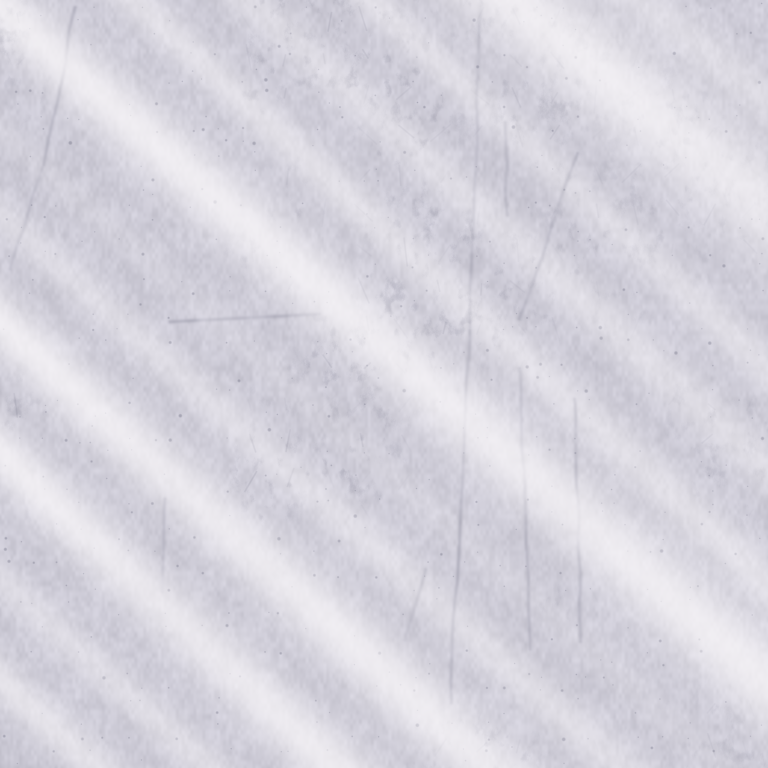
Write a WebGL 2 fragment shader that draws this texture.

```glsl
#version 300 es
precision highp float;

uniform vec2 u_resolution;
out vec4 fragColor;

#define SHADE_COLOR vec3(0.797, 0.790, 0.836)
#define LIGHT_COLOR vec3(0.937, 0.928, 0.945)
#define GRIME_COLOR vec3(0.50, 0.50, 0.57)
#define BAND_COUNT 12
#define SCRATCH_COUNT 11
#define SCRATCH_WIDTH 0.0028
#define GRAIN 0.045
#define MOTTLE 0.045
#define GRIME 0.42
#define SPECK_CELLS 62.0
#define HAIR_CELLS 20.0

// Light bands: height at the left edge, fall, half width, strength
const vec4 BANDS[BAND_COUNT] = vec4[](
    vec4(1.65, 0.78, 0.034, 0.50), vec4(1.54, 0.81, 0.066, 1.00),
    vec4(1.45, 0.93, 0.032, 0.55), vec4(1.29, 0.90, 0.036, 0.52),
    vec4(1.16, 0.92, 0.036, 0.58), vec4(0.99, 0.88, 0.058, 1.00),
    vec4(0.83, 0.88, 0.030, 0.20), vec4(0.72, 0.89, 0.036, 0.55),
    vec4(0.58, 0.91, 0.056, 0.95), vec4(0.41, 0.94, 0.054, 0.92),
    vec4(0.245, 0.90, 0.036, 0.55), vec4(0.115, 0.90, 0.040, 0.65));

// Long scratches: start and end
const vec4 SCRATCHES[SCRATCH_COUNT] = vec4[](
    vec4(0.626, 1.00, 0.612, 0.57), vec4(0.612, 0.57, 0.586, 0.085),
    vec4(0.098, 0.99, 0.057, 0.785), vec4(0.057, 0.785, 0.013, 0.65),
    vec4(0.657, 0.84, 0.661, 0.72), vec4(0.677, 0.52, 0.691, 0.155),
    vec4(0.748, 0.48, 0.757, 0.165), vec4(0.752, 0.80, 0.677, 0.585),
    vec4(0.222, 0.581, 0.417, 0.591), vec4(0.553, 0.258, 0.527, 0.167),
    vec4(0.215, 0.35, 0.212, 0.23));

float hash(vec2 p) {
    return fract(sin(dot(p, vec2(127.1, 311.7))) * 43758.5453);
}

float noise(vec2 p) {
    vec2 i = floor(p), f = fract(p);
    f = f * f * (3.0 - 2.0 * f);
    return mix(mix(hash(i), hash(i + vec2(1, 0)), f.x),
               mix(hash(i + vec2(0, 1)), hash(i + vec2(1, 1)), f.x), f.y);
}

float fbm(vec2 p) {
    float sum = 0.0, weight = 0.5;
    for (int i = 0; i < 5; i++) {
        sum += weight * noise(p);
        p = mat2(1.6, 1.2, -1.2, 1.6) * p + 7.3;
        weight *= 0.5;
    }
    return sum;
}

float segmentDistance(vec2 p, vec2 a, vec2 b) {
    vec2 ab = b - a;
    return length(p - a - ab * clamp(dot(p - a, ab) / dot(ab, ab), 0.0, 1.0));
}

// Overlapping soft bands, slightly wider toward the right
float lightBands(vec2 p) {
    float dark = 1.0;
    for (int i = 0; i < BAND_COUNT; i++) {
        vec4 band = BANDS[i];
        float t = (p.y - band.x + band.y * p.x) / (band.z * (0.85 + 0.3 * p.x));
        float fade = 0.85 + 0.3 * noise(vec2(p.x * 4.0, float(i) * 5.7));
        dark *= 1.0 - min(band.w * fade, 1.0) * exp(-t * t);
    }
    return 1.0 - dark;
}

float longScratches(vec2 p) {
    float mark = 0.0;
    vec2 wobble = vec2(noise(p * 24.0) - 0.5, 0.0) * 0.004;
    for (int i = 0; i < SCRATCH_COUNT; i++) {
        vec4 s = SCRATCHES[i];
        float d = segmentDistance(p + wobble, s.xy, s.zw) / SCRATCH_WIDTH;
        mark = max(mark, exp(-d * d) * (0.65 + 0.35 * hash(vec2(i, 3))));
    }
    return mark * (0.3 + 0.8 * noise(p * vec2(60.0, 26.0)));
}

// One short hairline per cell, mostly steep
float hairlines(vec2 p, float pixel) {
    vec2 cell = floor(p * HAIR_CELLS);
    vec2 local = fract(p * HAIR_CELLS) - 0.5;
    float angle = 1.6 + 1.8 * (hash(cell + 4.1) - 0.5);
    vec2 reach = vec2(cos(angle), sin(angle)) * mix(0.1, 0.36, hash(cell + 8.3));
    vec2 center = 0.2 * (vec2(hash(cell), hash(cell + 2.7)) - 0.5);
    float d = segmentDistance(local, center - reach, center + reach) / HAIR_CELLS;
    return (1.0 - smoothstep(0.0, 0.0008 + pixel, d)) * hash(cell + 6.9);
}

float specks(vec2 p, float pixel) {
    vec2 cell = floor(p * SPECK_CELLS);
    vec2 center = 0.25 + 0.5 * vec2(hash(cell + 1.3), hash(cell + 5.9));
    float d = length(fract(p * SPECK_CELLS) - center) / SPECK_CELLS;
    float radius = mix(0.0005, 0.0022, pow(hash(cell + 9.1), 3.0));
    float present = step(0.86, hash(cell + 12.4));
    return present * (1.0 - smoothstep(radius - pixel, radius + pixel, d));
}

void main() {
    vec2 p = gl_FragCoord.xy / u_resolution;
    float pixel = 1.0 / min(u_resolution.x, u_resolution.y);

    float light = lightBands(p);
    vec3 color = mix(SHADE_COLOR, LIGHT_COLOR, light);

    // Plaster mottling and fine upright grain
    float exposed = 1.0 - 0.75 * light;
    float grain = noise(p * vec2(260.0, 150.0)) + noise(p * vec2(120.0, 75.0)) - 1.0;
    color += exposed * (MOTTLE * (fbm(p * 18.0) - 0.48) + GRAIN * grain);

    // Worn patches, heavier on the left
    float patches = smoothstep(0.42, 0.72, fbm(p * 5.0 + 3.1)) * mix(1.0, 0.4, p.x);
    float flecks = smoothstep(0.52, 0.85, fbm(p * vec2(85.0, 65.0)));
    float grime = GRIME * patches * (flecks + 0.7 * hairlines(p, pixel));
    grime += 0.38 * longScratches(p) + 0.5 * specks(p, pixel);
    color = mix(color, GRIME_COLOR, clamp(grime * exposed, 0.0, 1.0));

    fragColor = vec4(color, 1.0);
}
```
